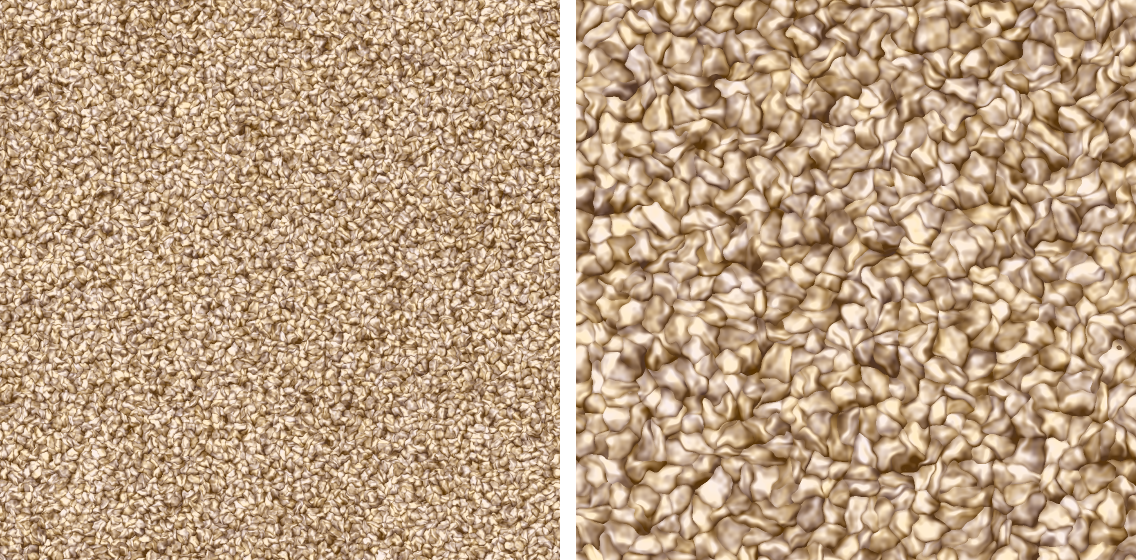
Left: the whole. Right: its middle third, enlarged.
Reproduce this texture procedurally as a Shadertoy shader.

```glsl
// Beige cut-pile carpet: small twisted yarn tufts with pale fibres and brown gaps.

vec2 hash22(vec2 p) {
    vec3 q = fract(p.xyx * vec3(0.1031, 0.1030, 0.0973));
    q += dot(q, q.yzx + 33.33);
    return fract((q.xx + q.yz) * q.zy);
}

// Two independent channels of smooth value noise, each from 0 to 1.
vec2 noise2(vec2 p) {
    vec2 cell = floor(p);
    vec2 f = fract(p);
    f = f * f * (3.0 - 2.0 * f);
    vec2 low = mix(hash22(cell), hash22(cell + vec2(1, 0)), f.x);
    vec2 high = mix(hash22(cell + vec2(0, 1)), hash22(cell + vec2(1, 1)), f.x);
    return mix(low, high, f.y);
}

// Brown shadow to cream highlight, with the middle tones kept warm.
vec3 yarnColor(float tone) {
    vec3 ramp = mix(vec3(0.34, 0.21, 0.08), vec3(1.0, 0.93, 0.84), tone);
    return ramp - tone * (1.0 - tone) * vec3(0.0, 0.10, 0.16);
}

vec3 carpet(vec2 uv) {
    // Bend the tuft grid so that outlines become ragged.
    vec2 p = uv * 74.0;
    p += 0.7 * (noise2(p * 0.8) - 0.5) + 0.35 * (noise2(p * 2.3 + 40.0) - 0.5);

    // Nearest tuft, each one an oval lying in its own direction.
    float nearest = 9.0, second = 9.0;
    vec2 tuftId = vec2(0), offset = vec2(0), along = vec2(0);
    for (int y = -1; y <= 1; y++) {
        for (int x = -1; x <= 1; x++) {
            vec2 id = floor(p) + vec2(x, y);
            vec2 v = p - id - 0.5 - 0.9 * (hash22(id) - 0.5);
            float angle = 6.2832 * hash22(id + 91.0).x;
            vec2 axis = vec2(cos(angle), sin(angle));
            vec2 local = vec2(dot(v, axis), dot(v, vec2(-axis.y, axis.x)));
            float d = length(local * vec2(0.82, 1.22));
            if (d < nearest) {
                second = nearest;
                nearest = d;
                tuftId = id;
                offset = v;
                along = local;
            } else {
                second = min(second, d);
            }
        }
    }

    // Fibres run along the tuft; fine grain crosses all of them.
    vec2 tuft = hash22(tuftId + 217.0);
    vec2 fibre = noise2(along * vec2(1.9, 4.6) + tuftId * 17.0);
    vec2 grain = noise2(uv * 310.0 + 60.0);
    float patches = noise2(uv * 7.0).x + noise2(uv * 17.0 + 9.0).y - 1.0;

    // Rounded tops, shaded gaps and light from the upper left.
    float tone = 0.62 - 0.72 * (nearest - 0.41);
    tone += 0.20 * (smoothstep(0.0, 0.35, second - nearest) - 0.62);
    tone += 0.28 * dot(offset, vec2(-0.55, 0.83));
    tone += 0.68 * (fibre.x - 0.5) + 0.30 * (grain.x - 0.5);
    tone += 0.20 * (tuft.x - 0.5) + 0.08 * patches;

    // Golden and greyish strands.
    float warmth = 0.6 * (fibre.y - 0.5) + 0.4 * (tuft.y - 0.5) + 0.3 * (grain.y - 0.5);
    return yarnColor(clamp(tone, 0.0, 1.0)) + warmth * vec3(0.03, -0.01, -0.17);
}

void mainImage(out vec4 fragColor, in vec2 fragCoord) {
    // Four samples per pixel smooth the tuft edges.
    vec3 color = vec3(0);
    for (int i = 0; i < 4; i++) {
        vec2 shift = vec2(i % 2, i / 2) * 0.5 - 0.25;
        color += 0.25 * carpet((fragCoord + shift) / iResolution.y);
    }
    fragColor = vec4(clamp(color, 0.0, 1.0), 1.0);
}
```
